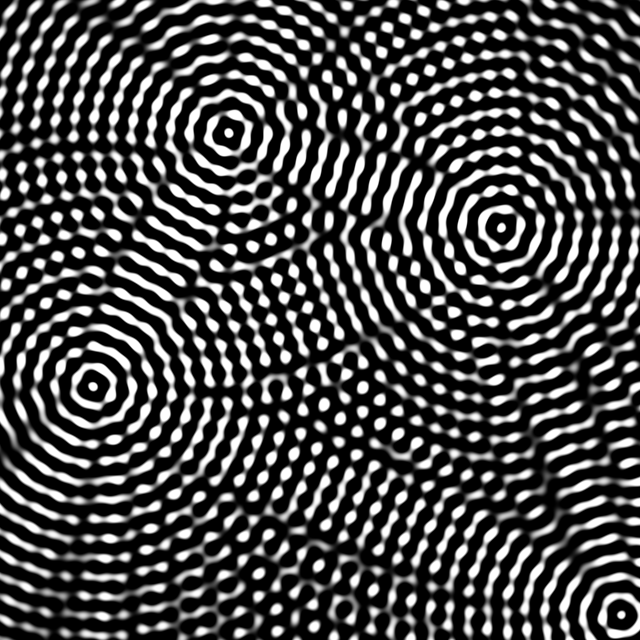
A three.js fragment shader for this background:

```glsl
#define SOURCE_A vec2(0.3570, 0.7915)
#define SOURCE_B vec2(0.7825, 0.6445)
#define SOURCE_C vec2(0.1470, 0.3970)
#define SOURCE_D vec2(0.9714, 0.0378)
#define WAVELENGTH 0.03
#define FALLOFF 2.0
#define DARK_LEVEL -0.1
#define BRIGHT_LEVEL 0.86

varying vec2 vUv;

const float TAU = 6.2831853;
const vec3 TROUGH_COLOUR = vec3(0.0);
const vec3 CREST_COLOUR = vec3(1.0);

// Circular ripple that fades with distance from its source
float ripple(vec2 point, vec2 source) {
  float radius = distance(point, source);
  return cos(TAU * radius / WAVELENGTH) * exp(-FALLOFF * radius);
}

void main() {
  // Interference of all ripples
  float height = ripple(vUv, SOURCE_A) + ripple(vUv, SOURCE_B)
               + ripple(vUv, SOURCE_C) + ripple(vUv, SOURCE_D);

  // Soft threshold keeps only the crests
  float crest = smoothstep(DARK_LEVEL, BRIGHT_LEVEL, height);
  gl_FragColor = vec4(mix(TROUGH_COLOUR, CREST_COLOUR, crest), 1.0);
}
```
